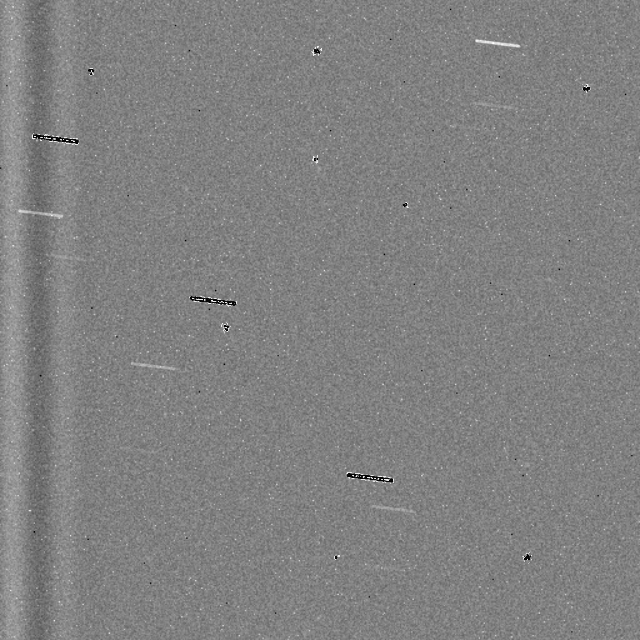
This texture is drawn by a Shadertoy shader. Its source:

```glsl
// A noisy grey sensor frame: fine grain with bright and dead specks, fading
// vertical bands at the left, slanted light trails and burnt-out spots.
// Grain is interpolated cell noise; trails and spots are distance fields.

#define BASE_GREY 0.502
#define GRAIN_CELLS 512.0
#define GRAIN_AMOUNT 0.086
#define MOTTLE_AMOUNT 0.07
#define HOT_SHARE 0.011
#define DEAD_SHARE 0.00016
#define BAND_AMOUNT 0.09
#define BAND_PERIOD 0.085
#define TRAIL_HALF 0.033
#define TRAIL_SLOPE -0.125
#define TRAIL_COUNT 13
#define SPOT_COUNT 9

// Integer hash: three random values in 0..1 for a cell
vec3 hash3(ivec2 cell, int seed) {
    uvec3 v = uvec3(ivec3(cell, seed)) * 1664525u + 1013904223u;
    v.x += v.y * v.z; v.y += v.z * v.x; v.z += v.x * v.y;
    v ^= v >> 16u;
    v.x += v.y * v.z; v.y += v.z * v.x; v.z += v.x * v.y;
    return vec3(v >> 8u) / 16777216.0;
}

float gradientAt(ivec2 cell, vec2 offset) {
    float angle = 6.2832 * hash3(cell, 7).x;
    return dot(vec2(cos(angle), sin(angle)), offset);
}

float gradientNoise(vec2 p) {
    ivec2 c = ivec2(floor(p));
    vec2 f = fract(p);
    vec2 u = f * f * f * (f * (f * 6.0 - 15.0) + 10.0);
    float low = mix(gradientAt(c, f), gradientAt(c + ivec2(1, 0), f - vec2(1, 0)), u.x);
    float high = mix(gradientAt(c + ivec2(0, 1), f - vec2(0, 1)),
                     gradientAt(c + ivec2(1, 1), f - vec2(1, 1)), u.x);
    return mix(low, high, u.y);
}

// One grain: bell-shaped noise, with rare hot and dead cells
float grainCell(ivec2 cell) {
    vec3 bell = hash3(cell, 1);
    vec3 pick = hash3(cell, 2);
    float value = GRAIN_AMOUNT * (bell.x + bell.y + bell.z - 1.5);
    value += step(pick.x, HOT_SHARE) * (0.09 + 0.32 * pick.z * pick.z);
    return value - step(pick.y, DEAD_SHARE) * 0.6;
}

float grain(vec2 uv) {
    vec2 p = uv * GRAIN_CELLS - 0.5;
    // Snapping keeps the interpolation stable on cell centres
    p = floor(p * 64.0 + 0.5) / 64.0;
    ivec2 c = ivec2(floor(p));
    vec2 f = fract(p);
    return mix(mix(grainCell(c), grainCell(c + ivec2(1, 0)), f.x),
               mix(grainCell(c + ivec2(0, 1)), grainCell(c + ivec2(1, 1)), f.x), f.y);
}

// Vertical ripples that die away from the left edge
float bands(float x) {
    return BAND_AMOUNT * cos(6.2832 * (x - 0.02) / BAND_PERIOD) * exp(-pow(x / 0.11, 3.0));
}

float trailDistance(vec2 p) {
    vec2 dir = normalize(vec2(1.0, TRAIL_SLOPE));
    return length(p - dir * clamp(dot(p, dir), -TRAIL_HALF, TRAIL_HALF));
}

// Evenly spread position with some jitter
vec2 scatter(vec2 start, vec2 stride, int i, float jitter) {
    return fract(start + stride * float(i)) + jitter * (hash3(ivec2(i, 3), 5).xy - 0.5);
}

// Overexposed shape: broken white core, black ring, broken white rim
float burn(float grey, float d, float wobble, vec2 uv) {
    float rough = gradientNoise(uv * 270.0);
    float breaks = gradientNoise(uv * 210.0 + 31.7);
    float edge = d + wobble * rough;
    float rim = (1.0 - smoothstep(0.0005, 0.0014, abs(edge - 0.0042)))
              * smoothstep(-0.15, 0.15, breaks);
    float black = 1.0 - smoothstep(0.0026, 0.0036, edge);
    float core = (1.0 - smoothstep(0.0007, 0.0016, d)) * smoothstep(-0.1, 0.1, rough);
    grey = mix(grey, 0.92, rim);
    grey = mix(grey, 0.02, black);
    return mix(grey, 0.95, core);
}

void mainImage(out vec4 fragColor, in vec2 fragCoord) {
    vec2 uv = fragCoord / iResolution.xy;
    float grey = BASE_GREY + bands(uv.x) + grain(uv)
               + MOTTLE_AMOUNT * gradientNoise(uv * 230.0);

    // Trails: the first three are burnt out, the rest grow fainter
    for (int i = 0; i < TRAIL_COUNT; i++) {
        vec2 center = scatter(vec2(0.08, 0.79), vec2(0.245122, 0.730160), i, i < 3 ? 0.02 : 0.14);
        float d = trailDistance(uv - center);
        if (i < 3) {
            if (d < 0.008) grey = burn(grey, d, 0.0016, uv);
        } else {
            float light = 0.025 + 0.36 * exp(-0.45 * float(i - 3));
            grey += light * (1.0 - smoothstep(0.0008, 0.0036, d));
        }
    }

    // Small burnt spots, each beside a faint soft glow elsewhere
    for (int i = 0; i < SPOT_COUNT; i++) {
        vec2 center = scatter(vec2(0.86, 0.92), vec2(0.569840, 0.754877), i, 0.16);
        float size = mix(0.75, 1.5, hash3(ivec2(i, 11), 9).x);
        float d = length(uv - center) / size;
        if (d < 0.01) grey = burn(grey, d, 0.0045, uv);
        float glow = length(uv - fract(center.yx + vec2(0.37, 0.21)));
        grey += 0.13 * exp(-pow(glow / 0.0035, 2.0));
    }

    fragColor = vec4(vec3(clamp(grey, 0.0, 1.0)), 1.0);
}
```
